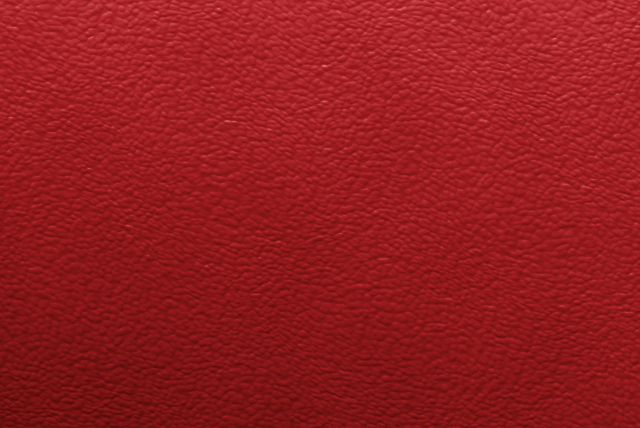
Write a WebGL 1 fragment shader that draws this texture.

```glsl
precision highp float;
// Red grained leather: soft pebbles and short creases, lit from above.
uniform vec2 u_resolution;

// Grain, in units of the canvas height
const vec2 GRAIN_FREQ = vec2(58.0, 86.0);   // pebbles along and across the creases
const float GRAIN_TILT = -0.27;             // crease direction in radians
const float JITTER = 0.95;
const float CREASE_SHARPNESS = 20.0;
const float RELIEF_STEP = 0.0037;           // distance between relief samples
const vec2 LIGHT_DIR = vec2(-0.25, 0.97);

// Shading
const float RELIEF_GAIN = 0.15;
const float CREASE_DEPTH = 0.04;
const float MEAN_HEIGHT = -0.25;
const float GLINT_GAIN = 0.22;
const float BLOTCH_GAIN = 0.025;

// Brightness at the corners, as the red level
const float BOTTOM_LEFT = 0.430;
const float BOTTOM_RIGHT = 0.535;
const float TOP_LEFT = 0.690;
const float TOP_RIGHT = 0.700;

// Leather colours from deep shade to glint
const vec3 DEEP = vec3(0.36, 0.045, 0.045);
const vec3 SHADE = vec3(0.46, 0.07, 0.07);
const vec3 BODY = vec3(0.59, 0.10, 0.11);
const vec3 LIT = vec3(0.65, 0.13, 0.15);
const vec3 SHEEN = vec3(0.73, 0.20, 0.22);
const vec3 GLINT = vec3(0.88, 0.42, 0.44);

vec2 hash2(vec2 cell) {
  vec3 v = fract(cell.xyx * vec3(0.1031, 0.1030, 0.0973));
  v += dot(v, v.yzx + 33.33);
  return fract((v.xx + v.yz) * v.zy);
}

float cornerSlope(vec2 cell, vec2 offset) {
  float angle = 6.28318 * hash2(cell).x;
  return dot(vec2(cos(angle), sin(angle)), offset);
}

float gradientNoise(vec2 p) {
  vec2 i = floor(p);
  vec2 f = p - i;
  vec2 w = f * f * f * (f * (f * 6.0 - 15.0) + 10.0);
  vec2 e = vec2(1.0, 0.0);
  float low = mix(cornerSlope(i, f), cornerSlope(i + e, f - e), w.x);
  float high = mix(cornerSlope(i + e.yx, f - e.yx), cornerSlope(i + e.xx, f - e.xx), w.x);
  return mix(low, high, w.y);
}

// Domes that blend softly in the creases: 0 on top, negative below
float pebbles(vec2 p) {
  vec2 i = floor(p);
  vec2 f = p - i;
  float sum = 0.0;
  for (int y = -1; y <= 1; y++) {
    for (int x = -1; x <= 1; x++) {
      vec2 cell = vec2(float(x), float(y));
      vec2 d = cell + 0.5 + JITTER * (hash2(i + cell) - 0.5) - f;
      sum += exp(-CREASE_SHARPNESS * dot(d, d));
    }
  }
  return log(sum + 0.0002) / CREASE_SHARPNESS;
}

// Bends and tilts the canvas into grain space
vec2 grainSpace(vec2 p) {
  p += 0.030 * vec2(gradientNoise(p * 3.5 + 7.0), gradientNoise(p * 3.5 + 31.0));
  p += 0.006 * vec2(gradientNoise(p * 22.0 + 51.0), gradientNoise(p * 22.0 + 83.0));
  float c = cos(GRAIN_TILT);
  float s = sin(GRAIN_TILT);
  return vec2(c * p.x + s * p.y, c * p.y - s * p.x) * GRAIN_FREQ + 150.0;
}

// Pebbles over shallow folds, plus fine wrinkles
float leatherHeight(vec2 p) {
  vec2 q = grainSpace(p);
  float folds = 0.55 * gradientNoise(q * 0.6 + 40.0);
  return 1.9 * pebbles(q) + folds + 0.38 * gradientNoise(q * 1.3);
}

vec3 leatherColor(float tone) {
  vec3 color = mix(DEEP, SHADE, clamp((tone - DEEP.r) / (SHADE.r - DEEP.r), 0.0, 1.0));
  color = mix(color, BODY, clamp((tone - SHADE.r) / (BODY.r - SHADE.r), 0.0, 1.0));
  color = mix(color, LIT, clamp((tone - BODY.r) / (LIT.r - BODY.r), 0.0, 1.0));
  color = mix(color, SHEEN, clamp((tone - LIT.r) / (SHEEN.r - LIT.r), 0.0, 1.0));
  return mix(color, GLINT, clamp((tone - SHEEN.r) / (GLINT.r - SHEEN.r), 0.0, 1.0));
}

void main() {
  vec2 uv = gl_FragCoord.xy / u_resolution;
  vec2 p = gl_FragCoord.xy / u_resolution.y;

  // Broad light falling off toward the lower left
  float tone = mix(mix(BOTTOM_LEFT, BOTTOM_RIGHT, uv.x), mix(TOP_LEFT, TOP_RIGHT, uv.x), uv.y);
  tone += BLOTCH_GAIN * gradientNoise(p * 5.0 + 17.0);

  // Relief: slopes facing the light brighten, creases darken
  float stepSize = max(RELIEF_STEP, 1.0 / u_resolution.y);
  float height = leatherHeight(p);
  float slope = height - leatherHeight(p + LIGHT_DIR * stepSize);
  tone += RELIEF_GAIN * slope + CREASE_DEPTH * (height - MEAN_HEIGHT);

  // Sparse glints on the steepest lit edges
  float patches = smoothstep(-0.1, 0.45, gradientNoise(p * 22.0 + 63.0));
  tone += GLINT_GAIN * patches * smoothstep(0.35, 0.9, slope) * mix(0.25, 0.6, uv.y);

  gl_FragColor = vec4(leatherColor(tone), 1.0);
}
```
